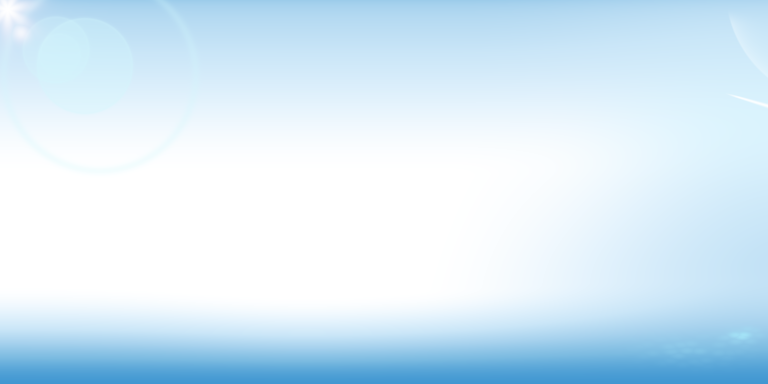
Reproduce this background procedurally as a WebGL 2 fragment shader.

```glsl
#version 300 es
precision highp float;
// Soft blue sky and sea haze with a lens flare at the upper left and glints at the right.

uniform vec2 u_resolution;
out vec4 fragColor;

// Haze ramp, from clear light to deep blue
const vec3 RAMP[6] = vec3[6](
  vec3(1.0, 1.0, 1.0), vec3(0.89, 0.95, 0.99), vec3(0.79, 0.90, 0.97),
  vec3(0.65, 0.82, 0.93), vec3(0.48, 0.73, 0.88), vec3(0.25, 0.59, 0.82));

const vec3 FLARE_TINT = vec3(0.82, 0.97, 0.99);
const vec3 SUN_TINT = vec3(1.0, 0.94, 0.99);
const vec3 GLINT_TINT = vec3(0.65, 0.91, 0.98);
const vec2 SUN = vec2(0.02, 0.975);
const vec2 GLINT = vec2(1.932, 0.128);

// Flare discs: centre, radius, strength
const vec4 DISCS[3] = vec4[3](
  vec4(0.146, 0.870, 0.087, 0.28),
  vec4(0.221, 0.828, 0.125, 0.34),
  vec4(0.155, 0.858, 0.055, 0.18));
const vec3 HALO = vec3(0.26, 0.805, 0.25);
const vec3 CRESCENT = vec3(2.19, 1.03, 0.30);
const vec2 STREAK_START = vec2(1.885, 0.758);
const vec2 STREAK_END = vec2(2.02, 0.718);

float bell(float x) { return exp(-x * x); }

vec2 hash2(vec2 cell) {
  vec2 k = vec2(dot(cell, vec2(127.1, 311.7)), dot(cell, vec2(269.5, 183.3)));
  return fract(sin(k) * 4375.85);
}

// Distance to the nearest scattered point
float cellular(vec2 p) {
  vec2 cell = floor(p);
  float nearest = 2.0;
  for (int j = -1; j <= 1; j++)
    for (int i = -1; i <= 1; i++) {
      vec2 c = cell + vec2(i, j);
      nearest = min(nearest, length(c + hash2(c) - p));
    }
  return nearest;
}

vec3 hazeColor(float depth) {
  float t = clamp(depth, 0.0, 1.0) * 5.0;
  vec3 color = RAMP[0];
  for (int i = 1; i < 6; i++)
    color = mix(color, RAMP[i], clamp(t - float(i - 1), 0.0, 1.0));
  return color;
}

// Combined blue depth of the sky, the sea and the right side
float hazeDepth(vec2 p) {
  float sky = 0.48 * smoothstep(0.54, 0.98, p.y);
  sky += 0.17 * exp((p.y - 1.0) / 0.035);
  sky *= 1.0 - 0.15 * smoothstep(1.2, 2.0, p.x);
  float shore = 0.26 - 0.03 * bell((p.x - 0.8) / 0.4) + 0.02 * smoothstep(1.2, 2.0, p.x);
  float sea = 1.0 - smoothstep(-0.01, shore, p.y);
  float reach = p.x + 0.3 * (0.35 - p.y);
  float side = 0.43 * smoothstep(1.1, 2.08, reach) * bell((p.y - 0.29) / 0.28);
  side += 0.13 * smoothstep(1.4, 2.0, p.x) * bell((p.y - 0.6) / 0.2);
  return 1.0 - (1.0 - sky) * (1.0 - sea) * (1.0 - side);
}

void main() {
  vec2 p = gl_FragCoord.xy / u_resolution * vec2(2.0, 1.0);
  float soft = max(1.0 / u_resolution.y, 0.003);
  vec3 color = hazeColor(hazeDepth(p));

  // Cool tint on the upper right
  float cool = smoothstep(1.4, 2.0, p.x) * bell((p.y - 0.68) / 0.18);
  color += vec3(-0.01, 0.015, 0.008) * cool;

  // Flare discs with slightly brighter rims
  for (int i = 0; i < 3; i++) {
    vec4 disc = DISCS[i];
    float d = length(p - disc.xy) - disc.z;
    float fill = 1.0 - smoothstep(-soft, soft, d);
    float rim = bell(d / 0.005);
    color = mix(color, FLARE_TINT, disc.w * (fill + 0.35 * rim));
  }

  // Thin halo
  float ring = length(p - HALO.xy) - HALO.z;
  color = mix(color, FLARE_TINT, 0.27 * bell(ring / 0.011));

  // Sun and its uneven pink glow
  vec2 ray = p - SUN;
  float spread = 0.055 + 0.012 * sin(atan(ray.y, ray.x) * 7.0);
  float glow = bell(length(ray) / spread);
  glow = max(glow, 0.8 * bell(length(p - vec2(0.055, 0.915)) / 0.025));
  color = mix(color, SUN_TINT, 0.25 * exp(-length(ray) / 0.09));
  color = mix(color, mix(SUN_TINT, vec3(1.0), glow), glow);

  // Crescent, bright at its outer edge
  float inside = CRESCENT.z - length(p - CRESCENT.xy);
  float crescent = smoothstep(-soft, soft, inside) * exp(-max(inside, 0.0) / 0.03);
  crescent *= 1.0 - smoothstep(0.93, 0.98, p.y);
  color = mix(color, vec3(0.94, 0.98, 1.0), 0.5 * crescent);

  // Tapered streak
  vec2 axis = STREAK_END - STREAK_START;
  float along = clamp(dot(p - STREAK_START, axis) / dot(axis, axis), 0.0, 1.0);
  float off = length(p - STREAK_START - axis * along);
  float streak = 1.0 - smoothstep(0.0, soft + 0.006 * along, off);
  color = mix(color, vec3(1.0), 0.9 * streak * smoothstep(0.0, 0.3, along));

  // Broken light on the water
  vec2 q = (p - GLINT) / vec2(0.04, 0.018);
  float patches = bell(length(q)) + 0.3 * bell(length((p - vec2(1.80, 0.09)) / vec2(0.12, 0.035)));
  float sparkle = 1.0 - smoothstep(0.05, 0.65, cellular(p * vec2(24.0, 55.0)));
  color = mix(color, GLINT_TINT, patches * (0.3 + 0.5 * sparkle));

  fragColor = vec4(clamp(color, 0.0, 1.0), 1.0);
}
```
